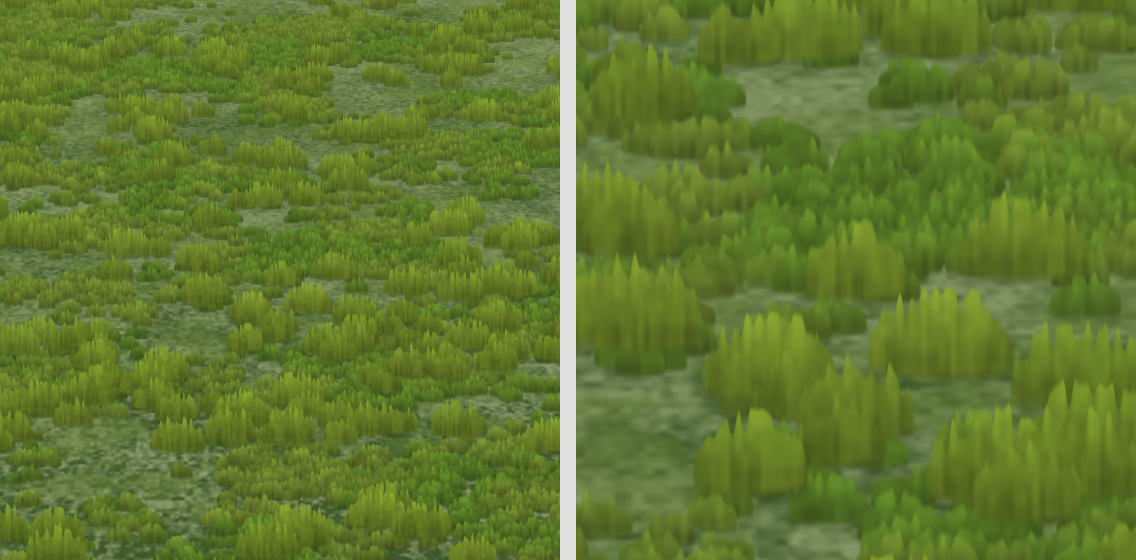
Left, the full canvas; right, a detail of the centre.
Reproduce this texture procedurally as a WebGL 1 fragment shader.

```glsl
precision highp float;
uniform vec2 u_resolution;

const float HORIZON = 1.9;
const float DEPTH = 4.75;

float hash(vec2 p) {
  vec3 q = fract(p.xyx * 0.1031);
  q += dot(q, q.yzx + 33.33);
  return fract((q.x + q.y) * q.z);
}

float noise(vec2 p) {
  vec2 i = floor(p), f = fract(p);
  f = f * f * (3.0 - 2.0 * f);
  return mix(mix(hash(i), hash(i + vec2(1, 0)), f.x),
             mix(hash(i + vec2(0, 1)), hash(i + vec2(1, 1)), f.x), f.y);
}

float fbm(vec2 p) {
  return 0.5 * noise(p) + 0.3 * noise(p * 2.1 + 7.3) + 0.2 * noise(p * 4.7 + 3.1);
}

// Bare soil: pale moss mottled with dark specks, calmer with distance
vec3 soil(vec2 ground, float nearness) {
  float specks = 0.6 * noise(ground * vec2(75.0, 48.0)) + 0.4 * noise(ground * vec2(130.0, 75.0));
  float patches = fbm(ground * 4.0 + 31.0);
  float light = 0.62 + (specks - 0.5) * mix(0.9, 1.9, nearness)
              + (patches - 0.5) * 1.3 - 0.12 * nearness;
  vec3 col = mix(vec3(0.25, 0.35, 0.17), vec3(0.51, 0.575, 0.39), clamp(light, 0.0, 1.0));
  return mix(col, vec3(0.40, 0.50, 0.22), 0.45 * smoothstep(0.45, 0.65, fbm(ground * 9.0)));
}

// Paints upright tufts over col, far rows first; tussock is 0 for mats, 1 for tall clumps
vec3 paintTufts(vec3 col, vec2 uv, float cell, float rise, float tussock) {
  float firstRow = floor(DEPTH / (1.0 - uv.y / HORIZON) / cell) + 1.0;
  for (int i = 0; i < 7; i++) {
    float row = firstRow - float(i);
    float shift = hash(vec2(row, 5.0 + tussock));
    float rowScale = DEPTH / ((row + 0.5) * cell);
    float middle = floor((uv.x - 0.5) / (rowScale * cell) + shift);
    for (int j = -1; j <= 1; j++) {
      vec2 id = vec2(middle + float(j), row) + 57.0 * tussock;
      float r = hash(id), r2 = hash(id + 19.7), r3 = hash(id + 43.1);
      vec2 root = vec2(middle + float(j) + r - shift, row + r2) * cell;
      float growth = mix(smoothstep(0.36, 0.65, fbm(root * 3.5)),
                         0.3 * smoothstep(0.4, 0.75, noise(root * 5.0 + 11.0)), tussock);
      if (r3 > growth) continue;

      float scale = DEPTH / root.y;
      vec2 q = (uv - vec2(0.5 + root.x * scale, HORIZON * (1.0 - scale))) / (scale * cell);
      float size = hash(id + 71.3);
      float across = q.x / mix(0.5, 0.95, size);
      float dome = max(1.0 - across * across, 0.0);
      float blades = noise(vec2(q.x * mix(7.0, 14.0, tussock) + r * 90.0, q.y * 1.5));
      float top = rise * mix(0.6, 1.1, size) * sqrt(dome) * (0.65 + 0.6 * blades);
      float soft = 0.003 / (scale * cell);
      float body = smoothstep(-soft, soft, top - q.y)
                 * smoothstep(-0.2, 0.0, q.y + 0.1 * dome) * smoothstep(0.0, 0.25, dome);
      float shadow = smoothstep(-0.35, -0.05, q.y) * (1.0 - smoothstep(0.0, 0.3, q.y));
      col *= 1.0 - 0.24 * shadow * smoothstep(0.0, 0.4, dome);

      // Patches of fresh green and dry olive
      float dry = smoothstep(0.3, 0.7, noise(root * 6.0 + 23.0) + 0.35 * (r2 - 0.5));
      vec3 leaf = mix(vec3(0.34, 0.48, 0.14), vec3(0.42, 0.505, 0.17), dry);
      leaf = mix(leaf, vec3(0.45, 0.54, 0.15), 0.85 * tussock);
      float shade = mix(0.78, 1.1, clamp(q.y / rise, 0.0, 1.0)) + 0.2 * (blades - 0.5);
      col = mix(col, leaf * (shade + 0.1 * (r - 0.5)), body * 0.95);
    }
  }
  return col;
}

void main() {
  vec2 uv = gl_FragCoord.xy / u_resolution;
  float scale = 1.0 - uv.y / HORIZON;
  vec2 ground = vec2(uv.x - 0.5, DEPTH) / scale;

  vec3 col = soil(ground, 1.0 - smoothstep(0.0, 0.7, uv.y));
  col = paintTufts(col, uv, 0.034, 0.75, 0.0);
  col = paintTufts(col, uv, 0.065, 0.8, 1.0);

  // Fine grain and a faint haze far away
  col *= 0.94 + 0.12 * noise(uv * vec2(170.0, 130.0));
  col = mix(col, vec3(0.41, 0.51, 0.21), 0.15 * uv.y);
  gl_FragColor = vec4(col, 1.0);
}
```
